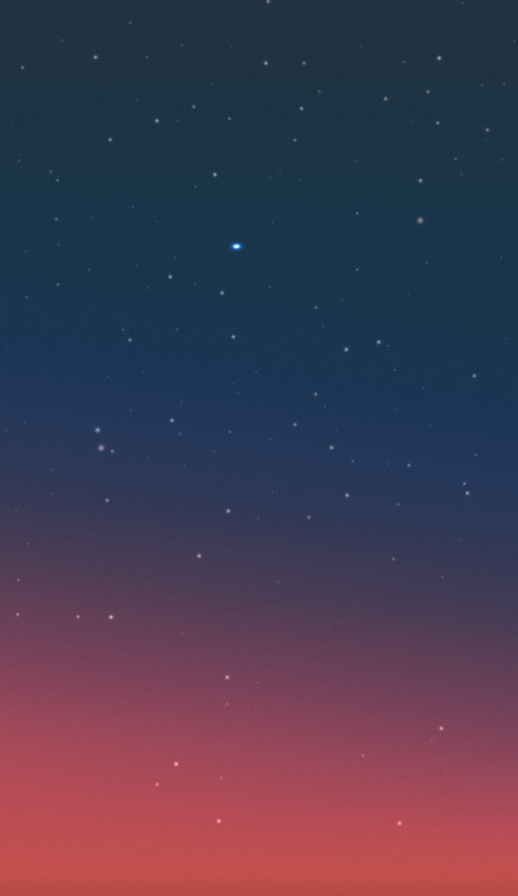
Write a WebGL 2 fragment shader that draws this background.

```glsl
#version 300 es
precision highp float;

uniform vec2 u_resolution;
out vec4 fragColor;

// Evenly spaced sky colours, from the horizon to the zenith
const int LAST = 12;
const vec3 SKY[13] = vec3[13](
    vec3(0.79, 0.32, 0.29), vec3(0.72, 0.30, 0.335), vec3(0.60, 0.28, 0.355),
    vec3(0.44, 0.255, 0.35), vec3(0.30, 0.24, 0.33), vec3(0.205, 0.22, 0.34),
    vec3(0.145, 0.22, 0.35), vec3(0.105, 0.21, 0.33), vec3(0.095, 0.21, 0.305),
    vec3(0.10, 0.21, 0.29), vec3(0.11, 0.205, 0.275), vec3(0.12, 0.20, 0.26),
    vec3(0.13, 0.20, 0.25));
const vec3 WARM_STAR = vec3(0.78, 0.50, 0.47);
const vec3 PALE_STAR = vec3(0.62, 0.68, 0.66);
const vec3 BLUE_HALO = vec3(0.10, 0.38, 0.85);

float hash(vec2 p) {
    vec3 q = fract(p.xyx * 0.1031);
    q += dot(q, q.yzx + 33.33);
    return fract((q.x + q.y) * q.z);
}

float valueNoise(vec2 p) {
    vec2 cell = floor(p);
    vec2 f = fract(p);
    f = f * f * (3.0 - 2.0 * f);
    float low = mix(hash(cell), hash(cell + vec2(1.0, 0.0)), f.x);
    float high = mix(hash(cell + vec2(0.0, 1.0)), hash(cell + vec2(1.0)), f.x);
    return mix(low, high, f.y);
}

vec3 skyColor(float height) {
    float t = clamp(height, 0.0, 1.0) * float(LAST);
    int i = min(int(t), LAST - 1);
    return mix(SKY[i], SKY[i + 1], t - float(i));
}

// Soft round point of light
float glow(vec2 offset, float radius) {
    return exp(-dot(offset, offset) / (radius * radius));
}

// One jittered star per occupied grid cell, mostly faint
vec3 starLayer(vec2 p, float size, float amount, float seed) {
    vec2 cell = floor(p / size);
    vec2 key = cell + seed;
    vec2 jitter = 0.15 + 0.7 * vec2(hash(key + 7.3), hash(key + 19.7));
    float power = hash(key + 31.1);
    float radius = mix(0.0011, 0.0022, power * power);
    float light = mix(0.15, 0.75, power * power * power);
    float present = step(hash(key + 47.9), amount);
    vec3 tint = mix(PALE_STAR, WARM_STAR, hash(key + 61.3));
    return tint * glow(p - (cell + jitter) * size, radius) * light * present;
}

void main() {
    vec2 uv = gl_FragCoord.xy / u_resolution;
    vec2 p = gl_FragCoord.xy / u_resolution.y;

    // Dusk gradient: warm light climbs higher on the left
    float tilt = smoothstep(0.0, 0.18, uv.y) * (1.0 - smoothstep(0.5, 0.9, uv.y));
    float haze = valueNoise(p * vec2(2.5, 18.0) + 4.0) - 0.5;
    float height = uv.y + tilt * (0.085 * (uv.x - 0.5) + 0.014 * haze);
    vec3 color = skyColor(height);

    // Dimmer strip along the horizon
    color *= 1.0 - 0.09 * (1.0 - smoothstep(0.0, 0.03, uv.y));

    // Scattered stars thin out towards the horizon
    float density = smoothstep(0.02, 0.6, uv.y);
    vec3 stars = starLayer(p, 0.046, 0.08 + 0.42 * density, 3.0);
    stars += starLayer(p + 0.017, 0.061, 0.04 + 0.32 * density, 83.0);

    // Brighter stars: a close pair at left, one high at right
    stars += WARM_STAR * 0.65 * glow(p - vec2(0.113, 0.500), 0.0030);
    stars += PALE_STAR * 0.60 * glow(p - vec2(0.109, 0.520), 0.0026);
    stars += WARM_STAR * 0.65 * glow(p - vec2(0.469, 0.754), 0.0030);

    // Brightest point, slightly flattened, with a blue halo
    vec2 toBeacon = (p - vec2(0.264, 0.725)) * vec2(0.65, 1.0);
    stars += BLUE_HALO * glow(toBeacon, 0.0034) + vec3(0.9) * glow(toBeacon, 0.0018);
    color += stars;

    // Fine grain
    color += 0.014 * (hash(floor(p * 512.0)) - 0.5);
    fragColor = vec4(clamp(color, 0.0, 1.0), 1.0);
}
```
